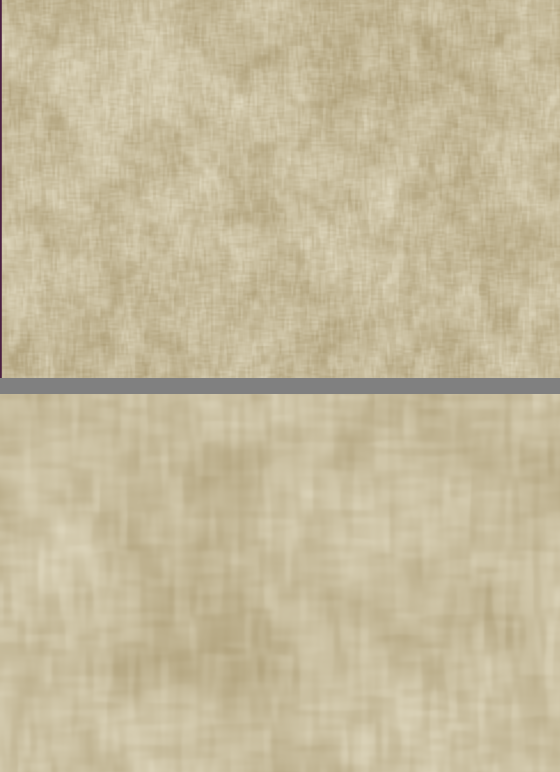
Top, the full canvas; bottom, a detail of the centre.
Reproduce this texture procedurally as a WebGL 2 fragment shader.

```glsl
#version 300 es
precision highp float;
// Mottled beige linen with a fine crosswise weave and a dark plum strip on the left.

uniform vec2 u_resolution;
out vec4 fragColor;

vec3 hash3(vec2 cell) {
    vec3 q = fract(cell.xyx * vec3(0.1031, 0.1030, 0.0973));
    q += dot(q, q.yxz + 33.33);
    return fract((q.xxy + q.yzz) * q.zyx);
}

// Smooth cellular noise: jittered points blend their random tones, centred on zero
float cellNoise(vec2 p) {
    vec2 home = floor(p);
    float total = 0.0;
    float weights = 0.0;
    for (int y = -1; y <= 1; y++) {
        for (int x = -1; x <= 1; x++) {
            vec2 cell = home + vec2(x, y);
            vec3 rnd = hash3(cell + 71.0);
            float reach = max(0.0, 1.25 - distance(p, cell + 0.25 + 0.5 * rnd.xy));
            float weight = reach * reach * reach;
            total += weight * (rnd.z - 0.5);
            weights += weight;
        }
    }
    return total / weights;
}

// Cloudy stains, from broad patches down to small flecks
float mottling(vec2 p) {
    vec2 warped = p + 0.012 * sin(p.yx * 23.0 + 2.0 * sin(p * 11.0));
    return 1.3 * cellNoise(warped * vec2(3.7, 3.2))
         + 1.8 * cellNoise(warped * vec2(8.5, 7.5) + 19.0)
         + 1.9 * cellNoise(warped * vec2(18.0, 15.0) + 43.0)
         + 1.5 * cellNoise(warped * vec2(39.0, 31.0) + 87.0);
}

// Short broken threads running up and across
float weave(vec2 p) {
    float upright = cellNoise(p * vec2(165.0, 32.0) + 130.0);
    float across = cellNoise(p * vec2(45.0, 165.0) + 310.0);
    return 1.7 * upright + 1.3 * across;
}

void main() {
    vec2 p = gl_FragCoord.xy / u_resolution.y;
    float tone = mottling(p) + weave(p);
    vec3 color = vec3(0.775, 0.730, 0.604) + tone * vec3(0.032, 0.037, 0.046);

    // Plum strip along the left edge
    float pixel = 1.0 / u_resolution.y;
    float strip = 1.0 - smoothstep(0.0045 - 0.5 * pixel, 0.0045 + 0.5 * pixel, p.x);
    color = mix(color, vec3(0.29, 0.12, 0.25), strip);

    fragColor = vec4(color, 1.0);
}
```
